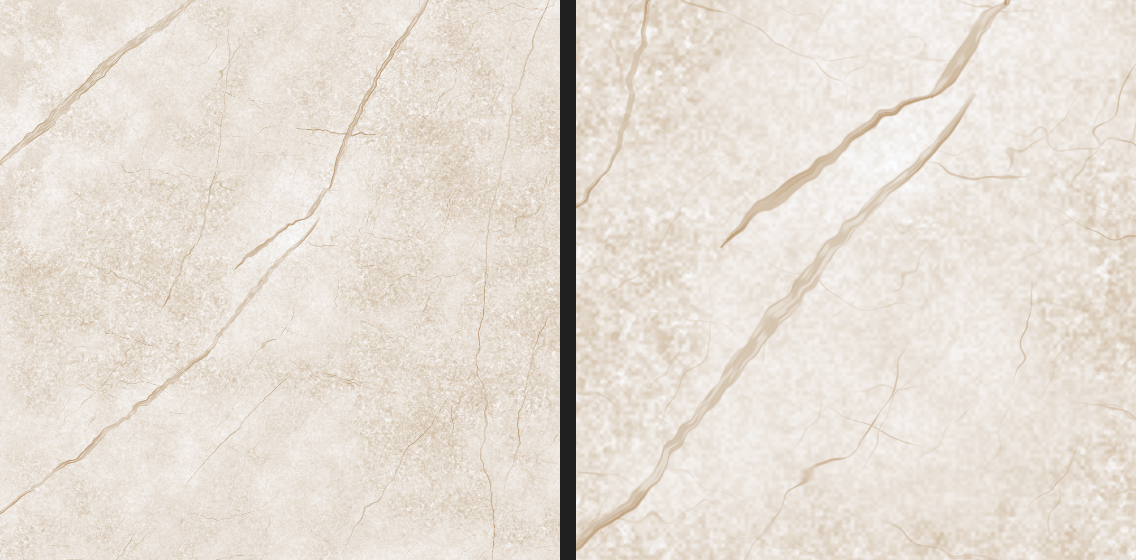
Left, the full canvas; right, a detail of the centre.
This texture is drawn by a WebGL 1 fragment shader. Its source:

```glsl
precision highp float;
uniform vec2 u_resolution;

const vec3 TAN = vec3(0.868, 0.815, 0.750);
const vec3 IVORY = vec3(0.934, 0.912, 0.888);
const vec3 VEIN_BODY = vec3(0.835, 0.775, 0.695);
const vec3 RUST = vec3(0.690, 0.535, 0.350);
const float BASE_TONE = 0.62;
const float CLOUD_CONTRAST = 1.25;
const float MOTTLE_CONTRAST = 1.15;
const float GRAIN_CONTRAST = 1.25;
const float HALO_GLOW = 0.18;
const float CRACK_OPACITY = 0.60;
const float EDGE_SOFTNESS = 0.0006;

float hash(vec2 p) {
  vec3 q = fract(vec3(p.xyx) * 0.1031);
  q += dot(q, q.yzx + 33.33);
  return fract((q.x + q.y) * q.z);
}

float noise(vec2 p) {
  vec2 i = floor(p), f = fract(p);
  f = f * f * (3.0 - 2.0 * f);
  return mix(mix(hash(i), hash(i + vec2(1.0, 0.0)), f.x),
             mix(hash(i + vec2(0.0, 1.0)), hash(i + vec2(1.0)), f.x), f.y);
}

float fbm(vec2 p) {
  float sum = 0.0, amp = 0.5;
  for (int i = 0; i < 5; i++) {
    sum += amp * noise(p);
    p = mat2(0.8, 0.6, -0.6, 0.8) * p * 2.03 + 17.0;
    amp *= 0.55;
  }
  return sum / 1.055;
}

float softness() {
  return max(EDGE_SOFTNESS, 0.5 / u_resolution.y);
}

// Sideways drift of a vein at distance s along its length
float wander(float s, float seed) {
  return (noise(vec2(s * 14.0, seed)) - 0.5) * 0.018
       + (noise(vec2(s * 42.0, seed + 7.0)) - 0.5) * 0.008
       + (noise(vec2(s * 130.0, seed + 13.0)) - 0.5) * 0.004;
}

// Bowed, meandering vein with a pale body and patchy rusty rims
vec3 paintVein(vec3 color, vec2 p, vec2 a, vec2 b, float bow, float halfWidth, float rust) {
  float len = length(b - a), seed = a.x * 91.0 + a.y * 57.0;
  vec2 dir = (b - a) / len, rel = p - a;
  float along = dot(rel, dir), s = clamp(along, 0.0, len), t = s / len;
  float arch = 4.0 * t * (1.0 - t), ends = min(arch * 1.6, 1.0);
  float side = dot(rel, vec2(-dir.y, dir.x)) - arch * bow - ends * wander(s, seed);
  float d = length(vec2(side, along - s));
  float ragged = 0.35 + 0.9 * noise(vec2(s * 22.0, seed + 3.0)) + 0.5 * noise(vec2(s * 110.0, seed + 9.0));
  float w = halfWidth * (0.3 + 0.7 * ends) * ragged;
  float soft = softness();
  float body = 1.0 - smoothstep(w - soft, w + soft, d);
  float rim = 1.0 - smoothstep(0.0001, 0.0004 + 1.5 * soft, abs(d - w));
  float patchy = smoothstep(0.35, 0.8, noise(vec2(s * 17.0, seed + 21.0 + 5.0 * step(0.0, side))));
  float streak = noise(vec2(s * 110.0, side * 700.0 + seed));
  float big = smoothstep(0.0015, 0.0030, halfWidth);
  color += HALO_GLOW * big * exp(-d * 16.0) * (IVORY - TAN);
  vec3 fill = mix(VEIN_BODY, RUST, rust * (0.35 + 0.65 * patchy));
  fill = mix(fill, IVORY, big * (1.0 - rust) * smoothstep(0.35, 0.85, streak));
  color = mix(color, fill, body * mix(0.55 + 0.35 * patchy, 0.85, big));
  return mix(color, RUST, rim * big * (0.15 + 0.7 * patchy) * (0.5 + 0.5 * streak));
}

// Scattered hairlines: nearly level ones and steep diagonal ones
float cracks(vec2 p, float scale) {
  vec2 drift = vec2(noise(p * 26.0), noise(p * 26.0 + 40.0)) - 0.5;
  vec2 jitter = vec2(noise(p * 95.0 + 9.0), noise(p * 95.0 + 70.0)) - 0.5;
  vec2 q = (p + drift * 0.020 + jitter * 0.008) * scale;
  float ink = 0.0, soft = softness();
  for (int y = -1; y <= 1; y++) {
    for (int x = -1; x <= 1; x++) {
      vec2 cell = floor(q) + vec2(float(x), float(y));
      float pick = hash(cell + scale * 3.0);
      float level = step(hash(cell + 31.0), 0.55);
      float angle = mix(0.98, -0.12, level) + (hash(cell + 53.0) - 0.5) * 0.6;
      vec2 dir = vec2(cos(angle), sin(angle));
      vec2 rel = q - cell - vec2(hash(cell + 5.0), hash(cell + 11.0));
      float along = dot(rel, dir), reach = 0.4 + 0.6 * hash(cell + 77.0);
      float d = abs(dot(rel, vec2(-dir.y, dir.x))) / scale;
      float taper = 1.0 - smoothstep(0.4, 1.0, abs(along) / reach);
      float stroke = 1.0 - smoothstep(0.0001, 0.0005 + soft, d);
      ink = max(ink, stroke * taper * step(pick, 0.8) * (0.3 + 0.8 * pick));
    }
  }
  return ink;
}

void main() {
  vec2 p = gl_FragCoord.xy / u_resolution.y;
  vec2 turned = mat2(0.82, 0.57, -0.57, 0.82) * p + 2.0;

  // Cloudy ground, mottling and fine crystalline grain
  float cloud = fbm(p * 4.0 + 3.0), mottle = fbm(p * 21.0 + 50.0);
  float rough = smoothstep(0.62, 0.38, cloud + 0.6 * (mottle - 0.5));
  float grain = 0.5 * noise(turned * 190.0) + 0.9 * noise(p * 430.0 + 30.0) - 0.7;
  float tone = BASE_TONE + (cloud - 0.5) * CLOUD_CONTRAST + (mottle - 0.5) * MOTTLE_CONTRAST;
  tone += grain * GRAIN_CONTRAST * (0.5 + 0.6 * rough);
  tone += 0.55 * smoothstep(0.76, 0.86, noise(turned * 170.0 + 90.0)) * rough;
  tone -= 0.55 * smoothstep(0.80, 0.90, noise(turned * 150.0 + 140.0)) * (0.4 + 0.6 * rough);

  // Crisp tan blotches, mostly toward the upper left
  float corner = smoothstep(0.32, 0.05, p.x) * smoothstep(0.45, 0.65, p.y);
  float blotch = smoothstep(0.575, 0.595, fbm(p * 13.0 + 23.0) + 0.03 * corner);
  tone = mix(tone + 0.2 * corner, 0.12 + 0.5 * grain, blotch * (0.08 + 0.5 * corner));
  vec3 color = mix(TAN, IVORY, clamp(tone, -0.6, 1.5));

  // Hairline network, broken along its length
  float ink = max(cracks(p, 6.0), 0.75 * cracks(p + 4.0, 11.0));
  ink = max(ink, 0.5 * cracks(p + 9.0, 21.0));
  ink *= 0.35 + 0.65 * smoothstep(0.3, 0.55, noise(p * 7.0 + 12.0));
  ink *= 0.45 + 0.55 * smoothstep(0.3, 0.6, noise(turned * 70.0));
  color = mix(color, RUST, ink * CRACK_OPACITY);

  // Long thin veins
  color = paintVein(color, p, vec2(0.88, -0.02), vec2(0.865, 0.47), 0.008, 0.0013, 0.8);
  color = paintVein(color, p, vec2(0.865, 0.47), vec2(0.99, 1.02), 0.025, 0.0012, 0.7);
  color = paintVein(color, p, vec2(0.90, 0.12), vec2(0.99, 0.47), 0.005, 0.0010, 0.7);
  color = paintVein(color, p, vec2(0.61, 0.01), vec2(0.80, 0.29), 0.004, 0.0010, 0.7);
  color = paintVein(color, p, vec2(0.29, 0.45), vec2(0.385, 0.69), -0.006, 0.0014, 0.9);
  color = paintVein(color, p, vec2(0.385, 0.69), vec2(0.405, 0.97), -0.006, 0.0008, 0.5);
  color = paintVein(color, p, vec2(0.33, 0.13), vec2(0.52, 0.33), 0.010, 0.0008, 0.4);
  color = paintVein(color, p, vec2(0.53, 0.77), vec2(0.67, 0.76), -0.008, 0.0013, 0.8);

  // Broad diagonal veins
  color = paintVein(color, p, vec2(-0.02, 0.69), vec2(0.37, 1.02), 0.008, 0.0062, 0.25);
  color = paintVein(color, p, vec2(-0.02, 0.07), vec2(0.57, 0.61), -0.036, 0.0036, 0.35);
  color = paintVein(color, p, vec2(0.42, 0.52), vec2(0.545, 0.61), 0.010, 0.0026, 0.80);
  color = paintVein(color, p, vec2(0.545, 0.61), vec2(0.59, 0.665), -0.003, 0.0034, 0.45);
  color = paintVein(color, p, vec2(0.59, 0.665), vec2(0.77, 1.01), 0.016, 0.0036, 0.35);

  gl_FragColor = vec4(clamp(color, 0.0, 1.0), 1.0);
}
```
